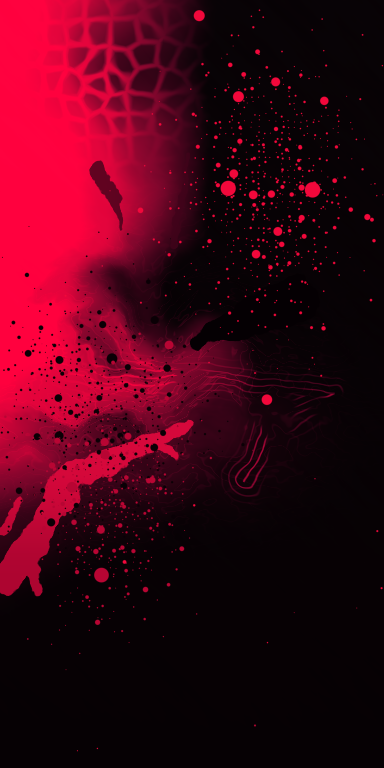
Reproduce this background procedurally as a WebGL 2 fragment shader.

```glsl
#version 300 es
precision highp float;
// Crimson ink bleeding into black: a heat field falls off from the left edge
// and is bent by layered noise into marbled veins, cells and folded streaks.
// Tapered capsules form the splash; hashed grids scatter the droplets.
uniform vec2 u_resolution;
out vec4 fragColor;

vec2 hash2(vec2 p) {
  vec3 h = fract(p.xyx * vec3(0.1031, 0.1030, 0.0973));
  h += dot(h, h.yzx + 33.33);
  return fract((h.xx + h.yz) * h.zy);
}

float noise(vec2 p) {
  vec2 i = floor(p), f = fract(p);
  f = f * f * (3.0 - 2.0 * f);
  return mix(mix(hash2(i).x, hash2(i + vec2(1, 0)).x, f.x),
             mix(hash2(i + vec2(0, 1)).x, hash2(i + 1.0).x, f.x), f.y);
}

float fbm(vec2 p) {
  float sum = 0.0, amp = 0.5;
  for (int i = 0; i < 5; i++) {
    sum += amp * noise(p);
    p = mat2(1.6, 1.2, -1.2, 1.6) * p + 3.7;
    amp *= 0.5;
  }
  return sum;
}

float gauss(vec2 d) { return exp(-dot(d, d)); }

// Antialiased coverage of a signed distance
float cover(float d) {
  float aa = 0.75 / u_resolution.x;
  return 1.0 - smoothstep(-aa, aa, d);
}

float capsule(vec2 p, vec2 a, vec2 b, float ra, float rb) {
  float t = clamp(dot(p - a, b - a) / dot(b - a, b - a), 0.0, 1.0);
  return length(p - mix(a, b, t)) - mix(ra, rb, t);
}

// Distance to the border between neighbouring cells
float cellBorder(vec2 p) {
  vec2 near = vec2(9.0);
  for (int k = 0; k < 9; k++) {
    vec2 id = floor(p) + vec2(k % 3, k / 3) - 1.0;
    float d = length(id + 0.15 + 0.7 * hash2(id) - p);
    near = d < near.x ? vec2(d, near.x) : vec2(near.x, min(near.y, d));
  }
  return near.y - near.x;
}

// Dots on four grids, thinning out away from the centre
float scatter(vec2 p, vec2 centre, vec2 spread, float seed) {
  float ink = 0.0, n = 9.0;
  for (int i = 0; i < 4; i++) {
    vec2 id = floor(p * n), s = hash2(id + seed + 71.0);
    vec2 o = (id + 0.25 + 0.5 * hash2(id + seed)) / n;
    float on = step(s.y, 0.8 * gauss((o - centre) / spread));
    ink = max(ink, on * cover(length(p - o) - mix(0.05, 0.2, s.x * s.x) / n));
    n *= 1.9;
  }
  return ink;
}

vec3 inkColor(float h) {
  vec3 c = mix(vec3(0.025, 0.004, 0.015), vec3(0.22, 0.01, 0.09), smoothstep(0.0, 0.27, h));
  c = mix(c, vec3(0.5, 0.02, 0.17), smoothstep(0.2, 0.52, h));
  c = mix(c, vec3(0.89, 0.01, 0.23), smoothstep(0.45, 0.9, h));
  return mix(c, vec3(1.0, 0.0, 0.24), smoothstep(0.9, 1.15, h));
}

void main() {
  // Width is 1, y runs downward from the top edge
  vec2 p = vec2(gl_FragCoord.x, u_resolution.y - gl_FragCoord.y) / u_resolution.x;
  vec2 warp = vec2(fbm(p * 4.0), fbm(p * 4.0 + 17.0)) - 0.48;
  float marble = gauss((p - vec2(0.42, 1.0)) / vec2(0.4, 0.3));

  // Swirl around the eye
  vec2 eye = vec2(0.5, 0.86);
  float turn = 1.6 * gauss((p - eye) / 0.14);
  vec2 q = eye + mat2(cos(turn), sin(turn), -sin(turn), cos(turn)) * (p - eye);
  q += warp * (0.06 + 0.24 * marble);

  // Heat: full left of a, gone right of b
  float low = max(q.y - 0.72, 0.0), under = max(q.y - 1.2, 0.0);
  float a = 0.25 - 0.1 * smoothstep(0.3, 0.6, 0.6 - q.y) - 2.0 * low * low;
  float b = 0.55 + 0.1 * exp(-pow(abs(q.y - 1.05) / 0.2, 2.0)) - 3.0 * under * under;
  float heat = clamp(1.0 - (q.x - a) / (b - a), 0.0, 1.2);
  heat *= 1.0 - 0.5 * smoothstep(1.1, 1.4, p.y);
  heat += 0.16 * gauss((p - vec2(0.58, 1.12)) / vec2(0.24, 0.2));

  // Marbled valleys and fine veins
  float veins = fbm(q * vec2(4.0, 8.0));
  heat *= 1.0 - 0.6 * marble * smoothstep(0.46, 0.64, veins);
  heat += 0.13 * marble * smoothstep(0.36, 0.5, abs(fract(veins * 13.0) - 0.5));
  heat *= 1.0 - 0.75 * gauss((q - vec2(0.38, 0.73)) / vec2(0.13, 0.06));

  // Lace of dark cells
  float lace = gauss((p - vec2(0.27, 0.19)) / vec2(0.17, 0.15));
  float border = cellBorder((p + warp * 0.06) * 17.0);
  heat -= lace * (0.5 * smoothstep(0.03, 0.4, border) - 0.06);

  // Streaks folding back at the right
  vec2 r = p + warp * 0.09;
  float upper = capsule(r, vec2(0.16, 0.95), vec2(0.87, 1.03), 0.0, 0.0);
  float tail = min(capsule(r, vec2(0.87, 1.03), vec2(0.71, 1.09), 0.0, 0.0),
                   capsule(r, vec2(0.71, 1.09), vec2(0.64, 1.24), 0.0, 0.0));
  float fold = min(upper, tail);
  float streak = smoothstep(0.3, 0.5, abs(fract(fold * 55.0) - 0.5));
  streak *= exp(-fold * fold / 0.0014) * smoothstep(0.35, 0.6, noise(r * 14.0));
  heat += streak * (tail < upper ? 0.55 : 0.3);
  vec3 col = inkColor(heat) + 0.012 * fbm(vec2(p.x + p.y, p.x - p.y) * vec2(5, 30)) * (1.0 - p.y * 0.5);

  // Black pools by the eye and dark hanging drips
  vec2 rough = p + 0.05 * (vec2(fbm(p * 16.0), fbm(p * 16.0 + 9.0)) - 0.48);
  float pool = min(capsule(rough, vec2(0.51, 0.9), vec2(0.58, 0.85), 0.012, 0.035),
                   capsule(rough, vec2(0.58, 0.85), vec2(0.78, 0.78), 0.035, 0.06));
  col = mix(col, vec3(0.02, 0.0, 0.01), cover(pool));
  float drip = min(capsule(rough, vec2(0.26, 0.45), vec2(0.32, 0.6), 0.025, 0.003),
                   capsule(rough, vec2(0.49, 0.4), vec2(0.44, 0.64), 0.006, 0.009));
  col = mix(col, vec3(0.25, 0.01, 0.1), 0.8 * cover(drip));

  // Splash reaching up from the lower left
  float splash = capsule(rough, vec2(0.02, 1.5), vec2(0.13, 1.33), 0.045, 0.035);
  splash = min(splash, capsule(rough, vec2(0.13, 1.33), vec2(0.2, 1.23), 0.035, 0.04));
  splash = min(splash, capsule(rough, vec2(0.2, 1.24), vec2(0.41, 1.15), 0.035, 0.02));
  splash = min(splash, capsule(rough, vec2(0.39, 1.16), vec2(0.49, 1.1), 0.026, 0.012));
  splash = min(splash, capsule(rough, vec2(0.41, 1.16), vec2(0.47, 1.19), 0.018, 0.01));
  splash = min(splash, capsule(rough, vec2(0.07, 1.46), vec2(0.1, 1.54), 0.03, 0.012));
  splash = min(splash, capsule(rough, vec2(0.01, 1.37), vec2(0.05, 1.3), 0.012, 0.006));
  col = mix(col, mix(vec3(0.84, 0.03, 0.23), vec3(0.68, 0.02, 0.19), smoothstep(1.2, 1.5, p.y)), cover(splash));

  // Dark and bright droplets
  col = mix(col, vec3(0.04, 0.0, 0.02), scatter(p, vec2(0.25, 1.08), vec2(0.2, 0.24), 5.0));
  col = mix(col, vec3(0.72, 0.02, 0.2), scatter(p, vec2(0.28, 1.3), vec2(0.13, 0.25), 23.0));
  col = mix(col, vec3(0.95, 0.03, 0.23), scatter(p, vec2(0.7, 0.5), vec2(0.17, 0.27), 41.0));
  fragColor = vec4(col, 1.0);
}
```
